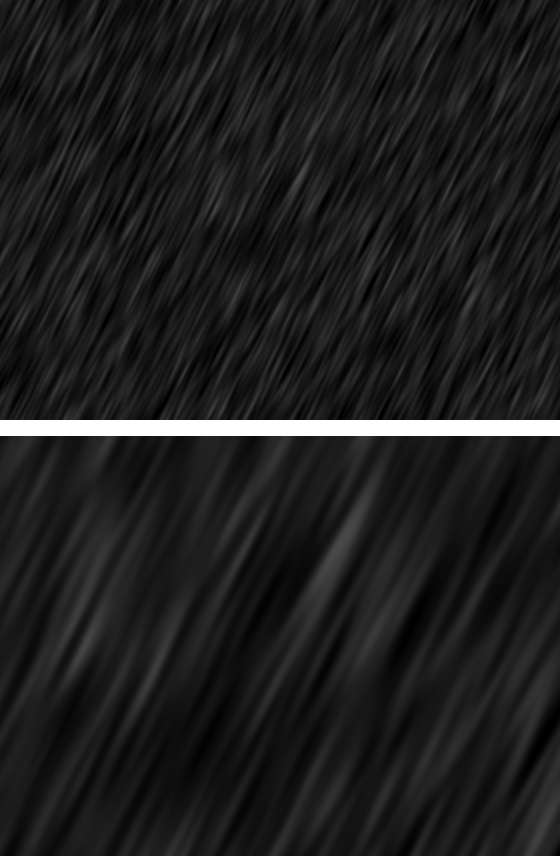
Top, the full canvas; bottom, a detail of the centre.
Reproduce this texture procedurally as a Shadertoy shader.

```glsl
// Dark slanted rain-like streaks: soft elongated grains scattered in stretched cells.

#define STREAK_ANGLE 1.11
#define STREAK_WIDTH 0.0096
#define STREAK_LENGTH 0.088
#define LAYERS 4
#define SIZE_SPREAD 0.10
#define PATCH_SIZE 0.11
#define PATCH_WEIGHT 0.10
#define BASE_GREY 0.095
#define CONTRAST 0.041
#define HIGHLIGHT 0.003

// Three random values in 0..1 for a cell of a layer
vec3 hash3(vec2 cell, float seed) {
    vec3 q = fract(vec3(cell.xyx + seed * 17.3) * vec3(0.1031, 0.1030, 0.0973));
    q += dot(q, q.yxz + 33.33);
    return fract((q.xxy + q.yzz) * q.zyx);
}

// Cellular noise: sum of smooth round grains, each brighter or darker than the base
float grains(vec2 p, float seed) {
    vec2 cell = floor(p);
    float sum = 0.0;
    for (int j = -1; j <= 1; j++) {
        for (int i = -1; i <= 1; i++) {
            vec2 id = cell + vec2(i, j);
            vec3 rnd = hash3(id, seed);
            vec2 d = p - id - rnd.xy;
            float falloff = max(0.0, 1.0 - dot(d, d));
            sum += (2.0 * rnd.z - 1.0) * falloff * falloff * falloff;
        }
    }
    return sum / 0.387; // unit deviation
}

void mainImage(out vec4 fragColor, in vec2 fragCoord) {
    vec2 uv = fragCoord / iResolution.y;

    // Axes across and along the streaks
    vec2 along = vec2(cos(STREAK_ANGLE), sin(STREAK_ANGLE));
    vec2 p = vec2(dot(uv, vec2(along.y, -along.x)), dot(uv, along));

    // Overlapping streak layers of growing size
    float streaks = 0.0;
    for (int i = 0; i < LAYERS; i++) {
        float layer = float(i);
        vec2 size = vec2(STREAK_WIDTH, STREAK_LENGTH) * (0.85 + SIZE_SPREAD * layer);
        streaks += grains(p / size + 7.37 * layer + 200.0, layer + 1.0);
    }
    streaks /= sqrt(float(LAYERS));

    // Broad faint patches of light and shade
    float tone = streaks + PATCH_WEIGHT * grains(uv / PATCH_SIZE + 50.0, 9.0);

    float grey = BASE_GREY + CONTRAST * tone + HIGHLIGHT * tone * tone;
    fragColor = vec4(vec3(clamp(grey, 0.0, 1.0)), 1.0);
}
```
